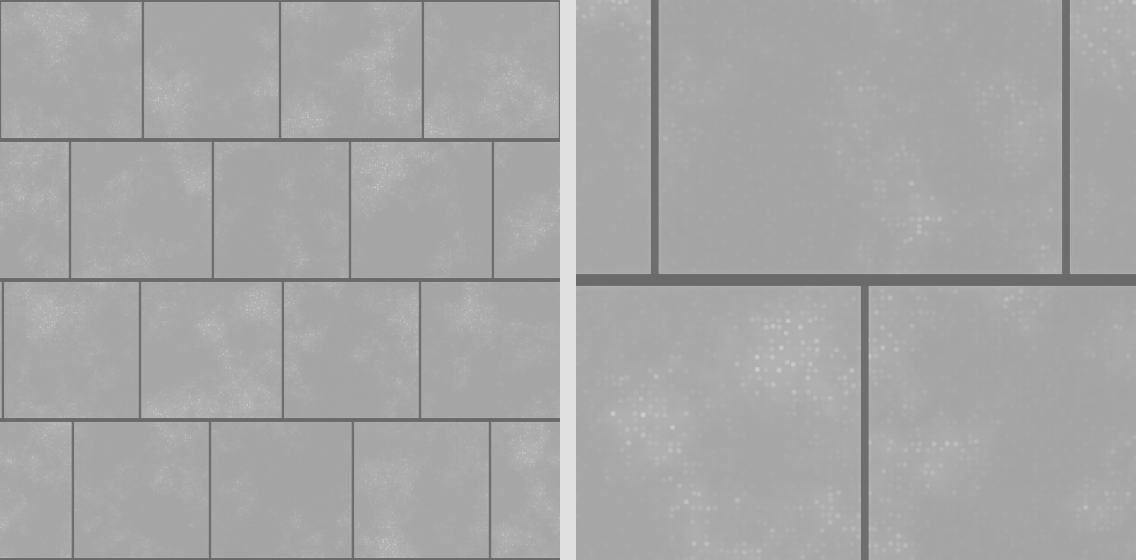
Left: the whole. Right: its middle third, enlarged.
Write a WebGL 2 fragment shader that draws this texture.

```glsl
#version 300 es
precision highp float;

#define TILES 4.0          // tiles across and down
#define JOINT_H 0.0070     // width of horizontal joints
#define JOINT_V 0.0046     // width of vertical joints
#define STAGGER 0.0208     // sideways slip of alternate joints, in tiles
#define STONE 0.648        // base grey of the tiles
#define GROUT_H 0.415      // grey of horizontal joints
#define GROUT_V 0.430      // grey of vertical joints
#define WEAR 0.042         // strength of the pale clouds
#define SPECKLE 0.090      // strength of the pale specks
#define GRAIN 58.0         // speck cells per tile
#define RIM 0.018          // lightening along tile edges

uniform vec2 u_resolution;
out vec4 fragColor;

vec3 hash3(vec2 p) {
    vec3 q = fract(p.xyx * vec3(0.1031, 0.1030, 0.0973));
    q += dot(q, q.yxz + 33.33);
    return fract((q.xxy + q.yzz) * q.zyx);
}

// Cellular noise: soft light and dark blobs around jittered points
float blobs(vec2 p, vec2 seed) {
    vec2 cell = floor(p);
    float sum = 0.0;
    for (int y = -1; y <= 1; y++)
    for (int x = -1; x <= 1; x++) {
        vec2 c = cell + vec2(x, y);
        vec3 h = hash3(c + seed);
        vec2 d = c + h.xy - p;
        float falloff = max(1.0 - dot(d, d), 0.0);
        sum += (h.z * 2.0 - 1.0) * falloff * falloff * falloff;
    }
    return sum;
}

// Layers of blobs from broad clouds to fine grain
float clouds(vec2 p, vec2 seed) {
    float sum = 0.0, amplitude = 1.0, frequency = 2.7;
    for (int i = 0; i < 5; i++) {
        sum += amplitude * blobs(p * frequency, seed + float(i) * 17.0);
        amplitude *= 0.68;
        frequency *= 2.1;
    }
    return sum;
}

// One small dot of random brightness in each cell
float specks(vec2 p, vec2 seed) {
    vec2 cell = floor(p);
    vec3 h = hash3(cell + seed + 7.0);
    float d = length(p - cell - mix(vec2(0.3), vec2(0.7), h.xy));
    return pow(h.z, 4.0) * (1.0 - smoothstep(0.1, 0.55, d));
}

// Slip of joint i, alternating along a row and every two rows
float slip(float i, float row) {
    return STAGGER * mod(i + 1.0 - floor(row * 0.5), 2.0);
}

float jointMask(float d, float width, float pixel) {
    return 1.0 - smoothstep(-0.6, 0.6, (d - 0.5 * width) / pixel);
}

void main() {
    vec2 uv = gl_FragCoord.xy / u_resolution;
    float pixel = 1.0 / min(u_resolution.x, u_resolution.y);

    // Running bond: every other row is moved by half a tile
    float row = floor(uv.y * TILES);
    float s = uv.x * TILES - 0.5 * (1.0 - mod(row, 2.0));
    float column = floor(s);
    if (s - column < slip(column, row)) column -= 1.0;
    float left = column + slip(column, row);
    float right = column + 1.0 + slip(column + 1.0, row);
    vec2 local = vec2(s - left, fract(uv.y * TILES));
    float dV = min(s - left, right - s) / TILES;
    float dH = min(local.y, 1.0 - local.y) / TILES;

    // Each tile has its own wear; the seed wraps with the columns
    vec2 seed = vec2(mod(column, TILES), row) * 131.0 + 211.0;
    float cloud = clouds(local, seed);
    float wear = smoothstep(-0.4, 1.7, cloud);
    float grey = STONE + WEAR * wear;
    grey += SPECKLE * specks(local * GRAIN, seed) * (0.15 + 1.3 * wear);
    grey += 0.008 * (hash3(seed).z - 0.5);

    // Pale rim beside the joints
    float edge = min(dV - 0.5 * JOINT_V, dH - 0.5 * JOINT_H);
    grey += RIM * (1.0 - smoothstep(0.0, 0.003, edge));

    // Joints, the horizontal ones on top
    grey = mix(grey, GROUT_V, jointMask(dV, JOINT_V, pixel));
    grey = mix(grey, GROUT_H, jointMask(dH, JOINT_H, pixel));
    fragColor = vec4(vec3(grey), 1.0);
}
```
